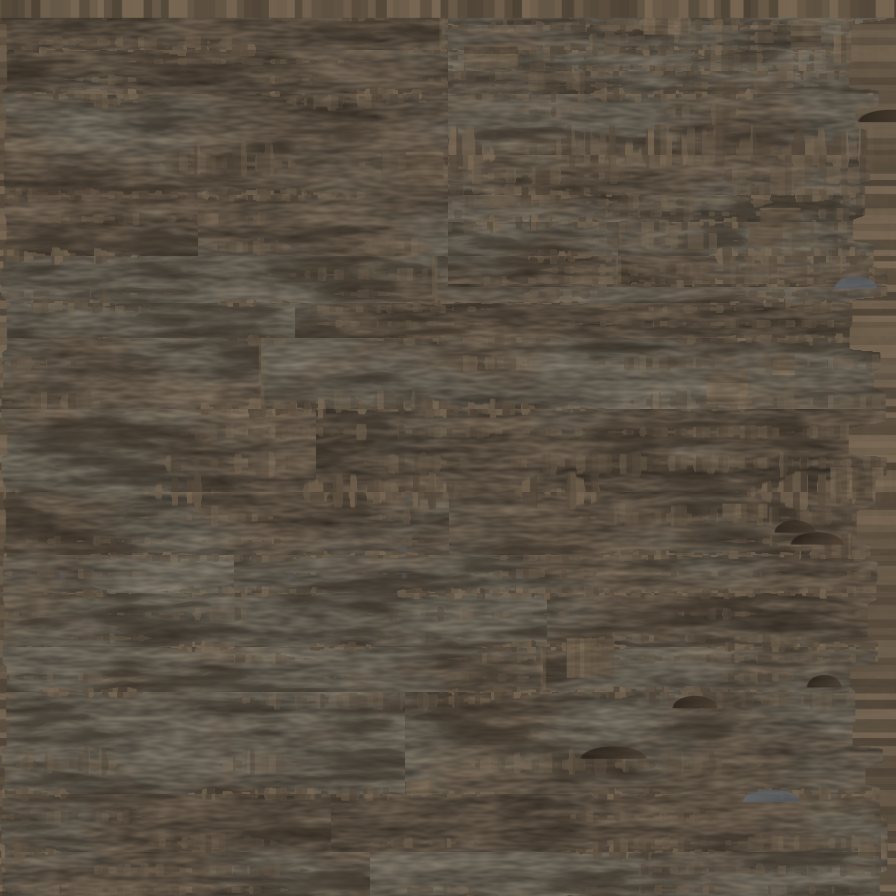
A WebGL 1 fragment shader for this texture:

```glsl
precision highp float;
// Weathered wood planks in uneven horizontal rows, with streaked grain and stains.
// Gradient noise shapes the wood; stepped bars form the tan seams, margins and
// patches, and loops scatter dark chips, blue-grey slivers and nail heads.
uniform vec2 u_resolution;

float hash(vec2 p) {
  p = fract(p * vec2(0.1031, 0.1130));
  p += dot(p, p.yx + 33.33);
  return fract((p.x + p.y) * p.x * 17.0);
}

float slope(vec2 cell, vec2 offset) {
  float angle = 6.2832 * hash(cell + 7.0);
  return dot(vec2(cos(angle), sin(angle)), offset);
}

// Gradient noise, roughly -0.7 to 0.7
float noise(vec2 p) {
  vec2 i = floor(p), f = fract(p);
  vec2 u = f * f * f * (f * (f * 6.0 - 15.0) + 10.0);
  vec2 e = vec2(1.0, 0.0);
  return mix(mix(slope(i, f), slope(i + e, f - e), u.x),
             mix(slope(i + e.yx, f - e.yx), slope(i + 1.0, f - 1.0), u.x), u.y);
}

float fbm(vec2 p) {
  float sum = 0.0, amp = 1.0;
  for (int k = 0; k < 4; k++) {
    sum += amp * noise(p);
    p = p * 2.1 + 13.7;
    amp *= 0.6;
  }
  return sum;
}

// Flat steps of uneven width and random height
float bars(float x, float seed) {
  x += 0.9 * noise(vec2(x * 0.4, seed * 3.7 + 0.5));
  float i = floor(x);
  return mix(hash(vec2(i, seed)), hash(vec2(i + 1.0, seed)), smoothstep(0.8, 1.0, fract(x)));
}

float box(vec2 p, vec2 size) {
  vec2 d = abs(p) - size;
  return 1.0 - smoothstep(-0.001, 0.001, max(d.x, d.y));
}

// Broken strip along a row boundary, ragged in steps
float seam(float x, float v, float rowsPerUnit, float seed) {
  float row = floor(v + 0.5);
  float present = noise(vec2(x * 6.0, row * 7.31 + seed)) + 0.22 * smoothstep(0.4, 1.0, x);
  float h = 0.010 * bars(x * 115.0, row + seed) * smoothstep(-0.08, 0.2, present);
  return 1.0 - smoothstep(h - 0.002, h, abs(v - row) / rowsPerUnit);
}

vec3 tan_wood(float bar) {
  return vec3(0.41, 0.352, 0.282) * (0.74 + 0.46 * bar);
}

void main() {
  vec2 p = gl_FragCoord.xy / u_resolution;

  // Uneven rows, halved in height at the upper right
  float rows = p.x > 0.5 && p.y > 0.68 ? 30.0 : 15.0;
  float v = (p.y + 0.023 * sin(19.0 * p.y) + 0.008 * sin(47.0 * p.y + 1.0)) * rows;
  float row = floor(v) + rows * 3.0;
  float cut = 0.2 + 0.5 * hash(vec2(row, 3.0));
  float plank = hash(vec2(row, 11.0 + step(cut, p.x)));
  vec2 q = p + vec2(plank * 17.0, plank * 5.0);

  // Grain, stains and haze
  float stain = fbm(q * vec2(5.0, 17.0));
  float band = noise(q * vec2(3.0, 55.0));
  float streak = noise(q * vec2(14.0, 120.0) + 0.4 * stain);
  float fine = noise(q * vec2(55.0, 235.0));
  float haze = fbm(p * vec2(4.0, 7.0) + 31.0);
  float tone = 0.22 * stain + 0.22 * band + 0.27 * streak + 0.26 * fine
             + 0.13 * haze + 0.22 * (plank - 0.5);
  vec3 wood = mix(vec3(0.362, 0.316, 0.262), vec3(0.345, 0.323, 0.283),
                  smoothstep(-0.4, 0.4, haze + plank - 0.5));
  vec3 color = wood * (1.0 + tone);
  float pits = smoothstep(0.1, 0.5, -stain - 0.5 * streak + 0.4 * fine);
  color = mix(color, vec3(0.235, 0.198, 0.155), 0.5 * pits);

  // Tan seams: row edges, inner strips and plank ends
  float edge = seam(p.x, v, rows, 5.0);
  float inner = 0.6 * seam(p.x, v * 2.3 + 0.4, rows * 2.3, 90.0);
  float ends = box(vec2(p.x - cut, 0.0), vec2(0.003, 1.0)) * step(0.62, hash(vec2(row, 29.0)));
  color = mix(color, tan_wood(bars(p.x * 130.0, row)), 0.75 * max(edge, inner));
  color = mix(color, tan_wood(0.6 + 0.6 * streak), 0.6 * ends);

  // Rectangular offcuts, denser toward the right
  for (int k = 0; k < 14; k++) {
    float s = float(k) * 3.0 + 2.0;
    vec2 c = vec2(1.0 - 0.55 * pow(hash(vec2(s, 41.0)), 1.4), hash(vec2(s, 57.0)));
    vec2 size = vec2(0.012 + 0.022 * hash(vec2(s, 63.0)), 0.008 + 0.016 * hash(vec2(s, 71.0)));
    float along = hash(vec2(s, 83.0)) > 0.5 ? p.x : p.y;
    color = mix(color, tan_wood(bars(along * 150.0, s) + 0.4 * fine), 0.7 * box(p - c, size));
  }

  // Smeared margins on the right, left and top
  float reach = 0.008 + 0.045 * bars(p.y * 34.0, 201.0);
  float side = smoothstep(-0.001, 0.001, p.x - 1.0 + reach);
  side = max(side, 1.0 - smoothstep(-0.001, 0.001, p.x - 0.15 * reach));
  color = mix(color, tan_wood(bars(p.y * 120.0, 211.0)), 0.85 * side);
  color = mix(color, tan_wood(0.9 * bars(p.x * 100.0, 223.0)), smoothstep(0.979, 0.981, p.y));

  // Dark chips and blue-grey slivers, flat on one side and round on the other
  for (int k = 0; k < 8; k++) {
    float s = float(k) * 5.0 + 1.0;
    vec2 c = vec2(1.0 - 0.6 * pow(hash(vec2(s, 101.0)), 2.0), 0.1 + 0.85 * hash(vec2(s, 113.0)));
    vec2 d = (p - c) / vec2(0.018 + 0.022 * hash(vec2(s, 127.0)), 0.014);
    float chip = (1.0 - smoothstep(0.93, 1.05, length(d))) * smoothstep(-0.06, 0.06, d.y);
    vec3 tint = k < 2 ? vec3(0.36, 0.38, 0.40) : vec3(0.17, 0.14, 0.11) * (1.3 + 0.4 * d.x);
    color = mix(color, tint * (1.0 + 0.2 * streak), 0.85 * chip);
  }

  // Faint nail heads
  for (int k = 0; k < 10; k++) {
    float s = float(k);
    vec2 c = vec2(0.07 + 0.127 * mod(s, 5.0), s < 5.0 ? 0.387 : 0.357);
    float nail = 1.0 - smoothstep(0.002, 0.0045, length(p - c));
    color = mix(color, vec3(0.33, 0.35, 0.38), 0.6 * nail * hash(vec2(s, 151.0)));
  }

  gl_FragColor = vec4(color, 1.0);
}
```
